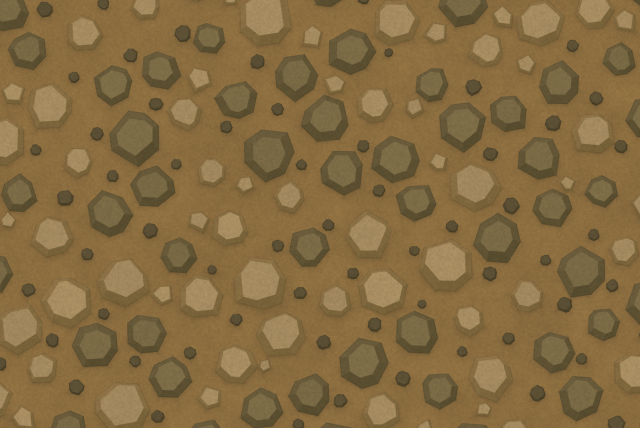
Reproduce this pattern procedurally as a Shadertoy shader.

```glsl
// Faceted stones and dark pebbles scattered over grainy brown earth.

const float CELL = 0.098;        // grid spacing, in canvas heights
const float GRID_ANGLE = 0.37;   // tilt that hides the grid
const float TAU = 6.2831853;

const vec3 EARTH       = vec3(0.550, 0.430, 0.248);
const vec3 LIGHT_TOP   = vec3(0.640, 0.540, 0.370);
const vec3 LIGHT_LIT   = vec3(0.560, 0.450, 0.275);
const vec3 LIGHT_SHADE = vec3(0.465, 0.380, 0.220);
const vec3 DARK_TOP    = vec3(0.478, 0.418, 0.272);
const vec3 DARK_LIT    = vec3(0.420, 0.365, 0.235);
const vec3 DARK_SHADE  = vec3(0.342, 0.296, 0.180);
const vec3 PEBBLE_TOP  = vec3(0.355, 0.310, 0.205);
const vec3 PEBBLE_LOW  = vec3(0.285, 0.245, 0.150);

float hash(vec2 p) {
    vec3 q = fract(p.xyx * vec3(0.1031, 0.1030, 0.0973));
    q += dot(q, q.yzx + 33.33);
    return fract((q.x + q.y) * q.z);
}

float valueNoise(vec2 p) {
    vec2 i = floor(p), f = fract(p);
    f = f * f * (3.0 - 2.0 * f);
    return mix(mix(hash(i), hash(i + vec2(1, 0)), f.x),
               mix(hash(i + vec2(0, 1)), hash(i + vec2(1, 1)), f.x), f.y);
}

// Stone centre in grid units
vec2 centre(vec2 id) {
    return id + 0.5 + 0.4 * (vec2(hash(id + 3.7), hash(id + 71.3)) - 0.5);
}

// Stones and pebbles alternate like a checkerboard
bool isPebble(vec2 id) {
    return mod(id.x + id.y, 2.0) < 0.5 && hash(id + 19.1) < 0.82;
}

float wantedRadius(vec2 id) {
    float h = hash(id + 41.9);
    if (isPebble(id)) return mix(0.014, 0.022, h);
    if (mod(id.x + id.y, 2.0) < 0.5) return mix(0.020, 0.032, h);
    return mix(0.036, 0.079, h);
}

// Shares the gap to each neighbour so that stones never overlap
float fittedRadius(vec2 id) {
    float want = wantedRadius(id), r = want;
    vec2 c = centre(id);
    for (int j = -1; j <= 1; j++)
    for (int i = -1; i <= 1; i++) {
        if (i == 0 && j == 0) continue;
        vec2 other = id + vec2(i, j);
        float gap = 0.95 * CELL * distance(c, centre(other));
        r = min(r, gap * want / (want + wantedRadius(other)));
    }
    return r;
}

// Cut stone: x = outline distance, y = top face distance, z = facet light
vec3 cutStone(vec2 p, float r, int sides, float topScale, float lift, vec2 seed, float px) {
    float outer = -1.0, inner = -1.0, steepest = -100.0, lit = 0.0;
    float turn = TAU * hash(seed + 5.3);
    for (int k = 0; k < sides; k++) {
        vec2 s = seed + float(k) * vec2(7.13, 3.71);
        float a = turn + TAU * (float(k) + 0.45 * (hash(s) - 0.5)) / float(sides);
        vec2 n = vec2(cos(a), sin(a));
        float rim = r * mix(0.82, 0.95, hash(s + 11.0));
        float top = rim * (topScale + 0.14 * (hash(s + 23.0) - 0.5)) + lift * r * n.y;
        top = min(top, rim - 0.05 * r);
        float along = dot(p, n);
        float slope = (along - top) / (rim - top);
        float light = 0.5 + 0.45 * dot(n, vec2(-0.35, 0.94)) + 0.3 * (hash(s + 37.0) - 0.5);
        float seam = px / (rim - top);
        lit = mix(lit, light, smoothstep(-seam, seam, slope - steepest));
        steepest = max(steepest, slope);
        outer = max(outer, along - rim);
        inner = max(inner, along - top);
    }
    return vec3(outer, inner, clamp(lit, 0.0, 1.0));
}

// Lays one stone with its soft contact shadow over the ground
vec3 drawStone(vec3 ground, vec2 p, vec2 id, float r, float px) {
    bool pebble = isPebble(id);
    bool pale = !pebble && (r < 0.038 || hash(id + 57.7) < 0.36);
    int sides = pebble ? 8 : (r < 0.034 ? 5 : 7);
    float topScale = pebble ? 0.76 : (pale ? 0.75 : 0.67);
    vec3 s = cutStone(p, r, sides, topScale, pale ? 0.10 : 0.07, id, px);

    vec3 top   = pebble ? PEBBLE_TOP : (pale ? LIGHT_TOP : DARK_TOP);
    vec3 lit   = pebble ? PEBBLE_TOP : (pale ? LIGHT_LIT : DARK_LIT);
    vec3 shade = pebble ? PEBBLE_LOW : (pale ? LIGHT_SHADE : DARK_SHADE);
    vec3 side = mix(shade, lit, s.z);
    side *= 1.0 - 0.10 * smoothstep(-2.0 * px, 0.0, s.x);
    top *= 0.98 + 0.05 * hash(id + 83.0);
    vec3 stone = mix(top, side, smoothstep(-px, px, s.y));

    float shadow = 0.13 * exp(-max(s.x, 0.0) / 0.006) * smoothstep(0.7, -1.0, p.y / r);
    return mix(ground * (1.0 - shadow), stone, smoothstep(px, -px, s.x));
}

void mainImage(out vec4 fragColor, in vec2 fragCoord) {
    vec2 p = fragCoord / iResolution.y;
    float px = 0.75 / iResolution.y;

    // Earth with faint mottling
    float mottle = 0.6 * valueNoise(p * 14.0) + 0.4 * valueNoise(p * 37.0 + 9.0);
    vec3 col = EARTH * (1.0 + 0.09 * (mottle - 0.5));

    // Stones of the surrounding cells
    float c = cos(GRID_ANGLE), s = sin(GRID_ANGLE);
    mat2 tilt = mat2(c, s, -s, c);
    vec2 g = tilt * p / CELL + 40.0;
    for (int j = -1; j <= 1; j++)
    for (int i = -1; i <= 1; i++) {
        vec2 id = floor(g) + vec2(i, j);
        vec2 d = (g - centre(id)) * tilt * CELL;
        if (length(d) > 1.35 * wantedRadius(id) + 0.01) continue;
        col = drawStone(col, d, id, fittedRadius(id), px);
    }

    // Fine sandy grain over everything
    float grain = 0.6 * valueNoise(p * 290.0) + 0.4 * valueNoise(p * 170.0 + 5.0) - 0.5;
    fragColor = vec4(col * (1.0 + 0.11 * grain), 1.0);
}
```
